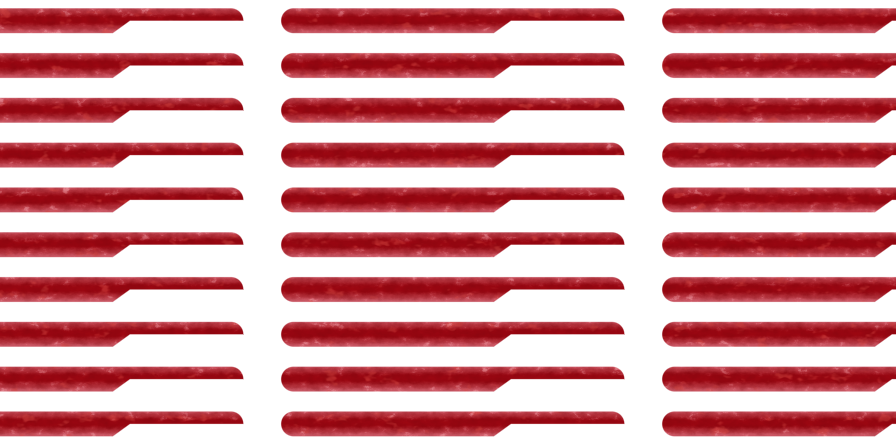
Give the GLSL for this pattern, as a Shadertoy shader.

```glsl
const vec2 PERIOD = vec2(0.8505, 0.1);
const vec2 ORIGIN = vec2(0.6276, 0.0538);
const float BAR_LENGTH = 0.766;
const float BAR_RADIUS = 0.0277;
const vec2 NOTCH_CORNER = vec2(0.513, 0.0);
const vec2 NOTCH_NORMAL = vec2(0.586, -0.810);

const vec3 PAPER = vec3(1.0);
const vec3 DARK_RED = vec3(0.585, 0.025, 0.065);
const vec3 MID_RED = vec3(0.69, 0.18, 0.22);
const vec3 ROSE = vec3(0.78, 0.33, 0.38);
const vec3 EMBER = vec3(0.83, 0.27, 0.25);
const vec3 PALE_PINK = vec3(0.87, 0.56, 0.59);

vec2 hashGradient(vec2 p) {
    vec3 q = fract(p.xyx * vec3(0.1031, 0.1030, 0.0973));
    q += dot(q, q.yzx + 33.33);
    float angle = 6.2832 * fract((q.x + q.y) * q.z);
    return vec2(cos(angle), sin(angle));
}

float gradientNoise(vec2 p) {
    vec2 i = floor(p);
    vec2 f = p - i;
    vec2 u = f * f * f * (f * (f * 6.0 - 15.0) + 10.0);
    float a = dot(hashGradient(i), f);
    float b = dot(hashGradient(i + vec2(1, 0)), f - vec2(1, 0));
    float c = dot(hashGradient(i + vec2(0, 1)), f - vec2(0, 1));
    float d = dot(hashGradient(i + vec2(1, 1)), f - vec2(1, 1));
    return mix(mix(a, b, u.x), mix(c, d, u.x), u.y);
}

float fbm(vec2 p, int octaves) {
    float sum = 0.0;
    float amplitude = 1.0;
    for (int i = 0; i < octaves; i++) {
        sum += amplitude * gradientNoise(p);
        p = p * 2.03 + 17.3;
        amplitude *= 0.55;
    }
    return sum;
}

float capsuleDistance(vec2 p, float len, float radius) {
    p.x -= clamp(p.x, radius, len - radius);
    return length(p) - radius;
}

// Rounded bar whose lower half stops at a slanted cut
float notchedBarDistance(vec2 p, float len, float radius) {
    float cut = min(-p.y, dot(p - NOTCH_CORNER, NOTCH_NORMAL));
    return max(capsuleDistance(p, len, radius), cut);
}

vec3 barColor(vec2 p, vec2 cell, float radius) {
    vec2 grain = p + cell * vec2(3.71, 5.37) + 40.0;
    float mottle = fbm(grain * vec2(34.0, 48.0), 4);
    float blotch = fbm(grain * vec2(22.0, 36.0) + 71.0, 3);

    // Dark core shading outward to rose edges
    float height = p.y / radius;
    float t = abs(height - 0.08) + 0.16 * mottle;
    vec3 color = mix(DARK_RED, MID_RED, smoothstep(0.18, 0.68, t));
    color = mix(color, ROSE, smoothstep(0.62, 1.0, t));

    // Worn patches and pale flecks
    color = mix(color, EMBER, 0.5 * smoothstep(0.22, 0.7, blotch));
    float fleck = smoothstep(0.25, 0.75, mottle) * smoothstep(0.1, 0.8, abs(height));
    color = mix(color, PALE_PINK, 0.6 * fleck);
    return color * (1.0 + 0.07 * mottle);
}

void mainImage(out vec4 fragColor, in vec2 fragCoord) {
    vec2 uv = fragCoord / iResolution.y;
    float pixel = 1.0 / iResolution.y;

    // Repeat the bar with its centre line in the middle of each row
    vec2 q = uv - ORIGIN;
    vec2 cell = floor(q / PERIOD + vec2(0.05, 0.5));
    vec2 p = q - cell * PERIOD;

    float dist = notchedBarDistance(p, BAR_LENGTH, BAR_RADIUS);
    float coverage = 1.0 - smoothstep(-0.8 * pixel, 0.8 * pixel, dist);
    vec3 color = mix(PAPER, barColor(p, cell, BAR_RADIUS), coverage);
    fragColor = vec4(color, 1.0);
}
```
